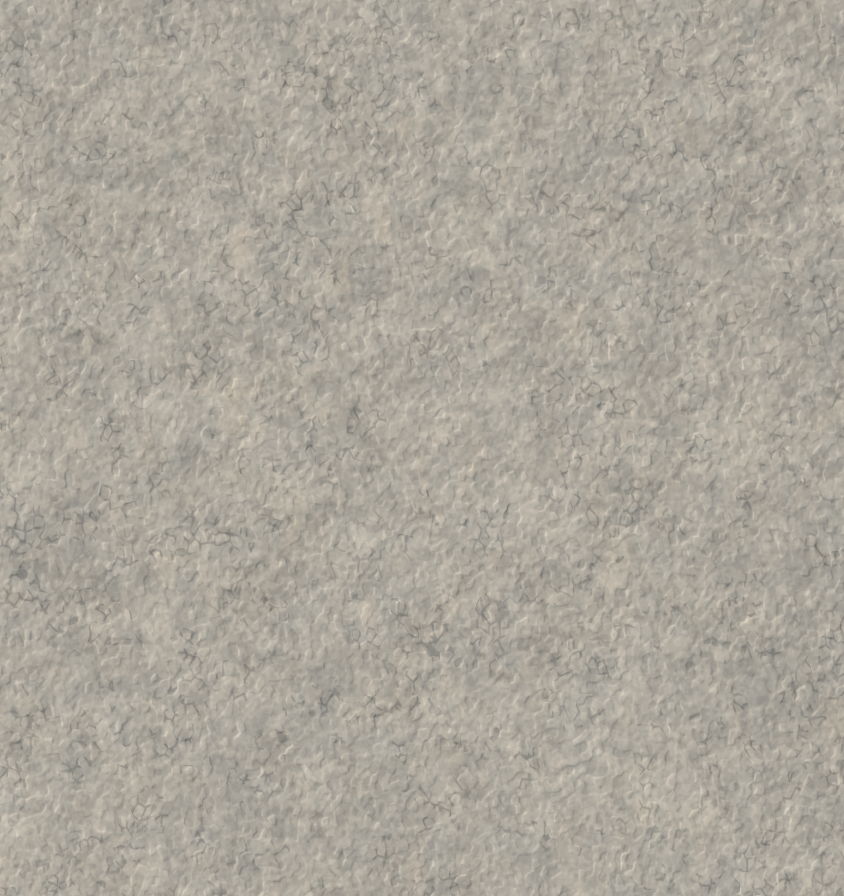
A Shadertoy shader for this texture:

```glsl
vec3 hash3(vec2 p) {
    vec3 q = fract(p.xyx * vec3(0.1031, 0.1030, 0.0973));
    q += dot(q, q.yzx + 33.33);
    return fract((q.xxy + q.yzz) * q.zyx);
}

// Cellular noise: x = distance between nearest cells, y = blended cell tone around 0
vec2 cells(vec2 p) {
    vec2 base = floor(p), local = fract(p);
    float near = 9.0, next = 9.0, tone = 0.0, total = 0.0;
    for (int j = -1; j <= 1; j++)
    for (int i = -1; i <= 1; i++) {
        vec2 cell = vec2(i, j);
        vec3 rnd = hash3(base + cell + 71.0);
        vec2 delta = cell + rnd.xy - local;
        float d = length(delta);
        next = min(next, max(near, d));
        near = min(near, d);
        float weight = exp(-7.0 * d * d);
        tone += weight * (rnd.z - 0.5);
        total += weight;
    }
    return vec2(next - near, tone / total);
}

float pulpHeight(vec2 p) {
    return cells(p * vec2(150.0, 125.0)).y + 0.6 * cells(p.yx * 80.0 + 19.0).y;
}

void mainImage(out vec4 fragColor, in vec2 fragCoord) {
    vec2 uv = fragCoord / iResolution.y;

    // Layered sines bend the cells slightly
    vec2 p = uv + 0.0015 * sin(uv.yx * vec2(83.0, 97.0) + 2.0 * sin(uv * 41.0))
                + 0.0005 * sin(uv.yx * vec2(291.0, 263.0) + 1.7);

    // Soft mottling from faint clouds down to fine grain
    float shade = 0.5 * cells(p * 5.0 + 3.0).y
                + 0.8 * cells(p * 17.0 + 11.0).y
                + 1.2 * cells(p * 40.0 + 29.0).y
                + 1.5 * cells(p * 90.0 + 47.0).y
                + 1.5 * cells(uv * 220.0 + 5.0).y;

    // Embossed surface lit from the upper left
    float height = pulpHeight(p);
    shade += 3.4 * (height - pulpHeight(p + vec2(-0.0018, 0.0014)));
    shade += 0.8 * height;

    // Short, broken crevices: cell borders cut up by finer cells
    float crevice = 1.0 - smoothstep(0.03, 0.30, cells(p * vec2(88.0, 70.0) + 13.0).x);
    crevice *= smoothstep(0.02, 0.22, cells(p * 105.0 + 61.0).y);
    crevice *= smoothstep(-0.20, 0.20, cells(p * 33.0 + 7.0).y);
    shade += 0.14 - 2.4 * crevice;

    // Sparse pale upright flakes
    float flake = smoothstep(0.32, 0.45, cells(p * vec2(52.0, 26.0) + 83.0).y);
    shade += 0.3 * flake;

    // Cool grey shadows to warm beige highlights
    vec3 colour = vec3(0.672, 0.652, 0.610) + shade * vec3(0.043, 0.039, 0.034);
    float warmth = cells(p * 38.0 + 37.0).y + 0.6 * flake;
    colour += warmth * vec3(0.009, -0.001, -0.009);
    fragColor = vec4(colour, 1.0);
}
```
